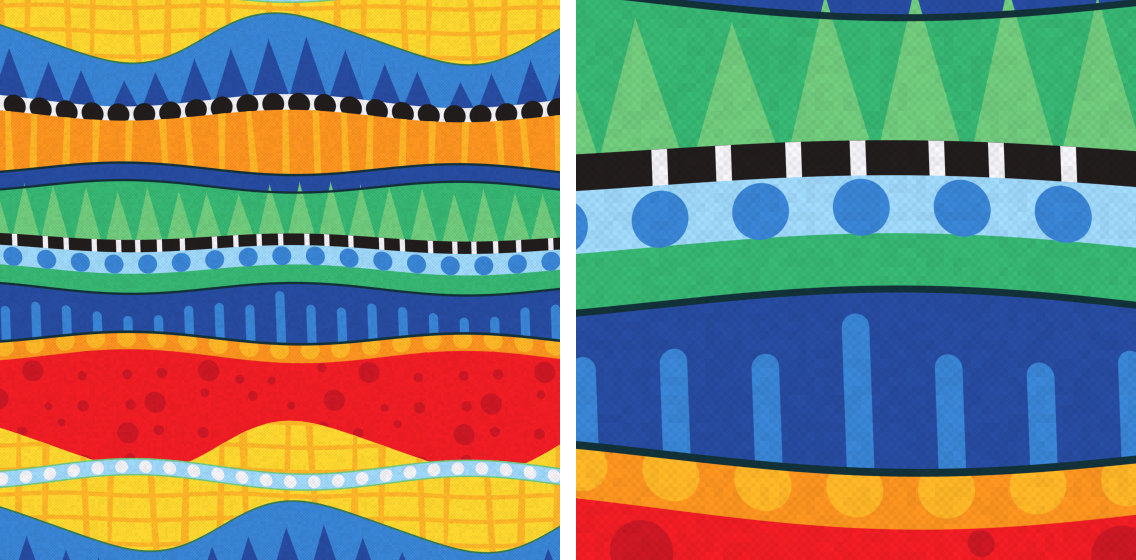
Left, the full canvas; right, a detail of the centre.
Write a Shadertoy shader that draws this pattern.

```glsl
// Printed cloth of wavy coloured bands with beads, triangles, bars, spots and plaid.
const float CANVAS = 768.0;      // design units across the canvas
const vec2 REPEAT = vec2(461.0, 669.0);
const float CREST = 393.0;       // shared crest of all waves
const float SEAM = 244.0;        // row joint, inside a plain navy band
const float SHEAR = 0.036;
const float TILT = 0.005;
const float TAU = 6.28319;

const vec3 YELLOW = vec3(0.98, 0.83, 0.18), AMBER = vec3(0.98, 0.70, 0.15);
const vec3 ORANGE = vec3(0.97, 0.57, 0.12), RED = vec3(0.93, 0.11, 0.14);
const vec3 MAROON = vec3(0.79, 0.09, 0.14), NAVY = vec3(0.15, 0.29, 0.62);
const vec3 BLUE = vec3(0.22, 0.51, 0.82), PALE = vec3(0.61, 0.83, 0.96);
const vec3 GREEN = vec3(0.21, 0.70, 0.44), LEAF = vec3(0.43, 0.78, 0.48);
const vec3 WHITE = vec3(0.93, 0.93, 0.95), BLACK = vec3(0.13, 0.11, 0.11);
const vec3 EDGE = vec3(0.07, 0.19, 0.22), MOSS = vec3(0.20, 0.48, 0.32);

float hash(vec2 p) {
    vec3 q = fract(p.xyx * 0.1031);
    q += dot(q, q.yzx + 33.33);
    return fract((q.x + q.y) * q.z);
}

void paint(inout vec3 col, vec3 ink, float d, float soft) {
    col = mix(col, ink, 1.0 - smoothstep(-soft, soft, d));
}

// Height of a band edge; y grows downward
float wave(float x, float mid, float amp, float skew) {
    float a = TAU * (x - CREST) / REPEAT.x;
    return mid - amp * cos(a) + skew * sin(2.0 * a);
}

// Offset from the nearest column centre, and its index within the repeat
vec2 column(float x, float count, float first) {
    float k = (x - first) * count / REPEAT.x;
    float id = floor(k + 0.5);
    return vec2((k - id) * REPEAT.x / count, floor(mod(id + 0.5, count)));
}

// Upright triangle; "up" is the height above its base
float triangle(float x, float up, float halfBase, float height) {
    return (abs(x) - halfBase * (1.0 - up / height)) * height / length(vec2(halfBase, height));
}

// Slightly leaning stripe with varied width
float stripe(vec2 c, float y, float halfWidth, float seed) {
    float lean = (hash(vec2(c.y, seed)) - 0.5) * 0.16;
    float shift = (hash(vec2(c.y, seed + 1.0)) - 0.5) * 14.0;
    float taper = (hash(vec2(c.y, seed + 2.0)) - 0.5) * 0.05;
    return abs(c.x - shift - lean * y) - halfWidth - taper * y;
}

float spots(vec2 p) {
    vec2 cell = vec2(REPEAT.x / 8.0, 42.0);
    vec2 id = floor(p / cell);
    id.x = floor(mod(id.x + 0.5, 8.0));
    bool large = mod(id.x + id.y + 0.5, 4.0) < 1.0;
    float r = large ? 14.5 : 5.0 + 3.0 * hash(id + 7.0);
    vec2 jitter = vec2(hash(id + 3.0), hash(id + 19.0)) - 0.5;
    return length((fract(p / cell) - 0.5) * cell - jitter * (cell - 2.0 * r)) - r;
}

float plaid(vec2 p) {
    float across = stripe(column(p.x, 10.0, 42.0), p.y - 669.0, 4.2, 50.0);
    float y = p.y - 679.0 + 2.0 * sin(2.0 * TAU * p.x / REPEAT.x);
    float pitch = REPEAT.y / 20.0;
    float down = abs(mod(y + 0.5 * pitch, pitch) - 0.5 * pitch) - 3.0;
    return min(across, down);
}

vec3 upperBands(vec2 p, float s) {
    vec3 col = NAVY;
    // Green with pale triangles
    float d = wave(p.x, 256.0, -8.0, 0.0) - p.y;
    paint(col, GREEN, d, s);
    vec2 c = column(p.x, 11.0, 24.0);
    float h = 52.0 + 20.0 * hash(vec2(c.y, 2.0));
    float shift = (hash(vec2(c.y, 4.0)) - 0.5) * 6.0;
    paint(col, LEAF, triangle(c.x - shift, wave(p.x, 325.0, 5.0, 0.0) - p.y, 18.0, h), s);
    paint(col, EDGE, abs(d) - 1.6, s);
    // Black dashes, then dots on pale blue
    paint(col, BLACK, wave(p.x, 325.0, 5.0, 0.0) - p.y, s);
    c = column(p.x, 14.0, 13.0);
    float gap = abs(c.x - (hash(vec2(c.y, 8.0)) - 0.5) * 13.0) - 3.6;
    paint(col, WHITE, max(gap, wave(p.x, 325.0, 5.0, 0.0) - p.y), s);
    paint(col, PALE, wave(p.x, 341.5, 5.5, 0.0) - p.y, s);
    paint(col, GREEN, wave(p.x, 369.5, 7.0, 0.0) - p.y, s);
    c = column(p.x, 10.0, 5.0);
    paint(col, BLUE, length(vec2(c.x, p.y - wave(p.x, 357.0, 6.5, 0.0))) - 13.0, s);
    // Navy with round-topped bars
    d = wave(p.x, 396.0, 8.0, 0.0) - p.y;
    paint(col, NAVY, d, s);
    paint(col, EDGE, abs(d) - 1.6, s);
    c = column(p.x, 11.0, -8.0);
    float top = wave(p.x, 412.0, 8.0, 0.0) + 24.0 * hash(vec2(c.y, 12.0));
    paint(col, BLUE, length(vec2(c.x, min(p.y - top, 0.0))) - 6.3, s);
    // Orange with hanging scallops
    d = wave(p.x, 464.0, -8.0, 0.0) - p.y;
    paint(col, ORANGE, d, s);
    paint(col, AMBER, max(d, length(vec2(c.x + 3.0, d + 8.0)) - 13.0), s);
    paint(col, EDGE, abs(d) - 1.8, s);
    return col;
}

void lowerBands(inout vec3 col, vec2 p, float s) {
    // Spotted red
    float d = wave(p.x, 489.0, -9.0, 0.0) - p.y;
    paint(col, RED, d, s);
    paint(col, MAROON, max(d, spots(p - vec2(0.0, 490.0))), s);
    // Plaid hill and dotted ribbon
    d = wave(p.x, 612.0, 34.0, 4.0) - p.y;
    paint(col, YELLOW, d, s);
    paint(col, AMBER, max(d, plaid(p)), s);
    d = abs(p.y - wave(p.x, 651.0, -10.0, 0.0)) - 11.0;
    paint(col, PALE, d, s);
    paint(col, LEAF, abs(d) - 1.0, s);
    vec2 c = column(p.x, 14.0, 12.0);
    paint(col, WHITE, length(vec2(c.x, d < 0.0 ? p.y - wave(p.x, 651.0, -10.0, 0.0) : 20.0)) - 8.7, s);
    // Blue hill with peaks
    d = wave(p.x, 722.0, 34.0, 4.0) - p.y;
    paint(col, BLUE, d, s);
    paint(col, MOSS, abs(d) - 1.2, s);
    c = column(p.x, 9.0, 8.0);
    float center = p.x - c.x;
    float h = wave(center, 50.0, -18.0, 0.0) + 14.0 * hash(vec2(c.y, 21.0));
    float base = min(10.0 + 0.2 * h, 25.0);
    float shift = (hash(vec2(c.y, 23.0)) - 0.5) * 2.0 * (25.6 - base);
    float rim = wave(p.x, 807.0, 9.0, 0.0);
    paint(col, NAVY, triangle(c.x - shift, rim - p.y, base, h), s);
    // Beads resting on striped orange
    paint(col, WHITE, rim - p.y, s);
    c = column(p.x, 13.0, 15.0);
    paint(col, BLACK, length(vec2(c.x, p.y - wave(p.x, 819.0, 8.0, 0.0))) - 15.0, s);
    d = wave(p.x, 827.5, 8.0, 0.0) - p.y;
    paint(col, ORANGE, d, s);
    paint(col, AMBER, max(d, stripe(column(p.x, 11.0, 2.0), p.y - 864.0, 4.5, 30.0)), s);
    d = wave(p.x, 901.0, -8.0, 0.0) - p.y;
    paint(col, NAVY, d, s);
    paint(col, EDGE, abs(d) - 1.6, s);
}

// Fine thread relief
float weave(vec2 p) {
    vec2 thread = p / 4.2;
    return 0.035 * sin(TAU * thread.x) * sin(TAU * thread.y) + 0.05 * (hash(floor(thread) + 90.0) - 0.5);
}

void mainImage(out vec4 fragColor, in vec2 fragCoord) {
    float unit = CANVAS / iResolution.y;
    vec2 cloth = vec2(fragCoord.x, iResolution.y - fragCoord.y) * unit;
    vec2 p = vec2(cloth.x - SHEAR * cloth.y, cloth.y - TILT * (cloth.x - 0.5 * CANVAS));
    p.y = SEAM + mod(p.y - SEAM, REPEAT.y);
    float soft = 0.75 * unit;
    vec3 col = upperBands(p, soft);
    lowerBands(col, p, soft);
    fragColor = vec4(col * (1.0 + weave(cloth)), 1.0);
}
```
